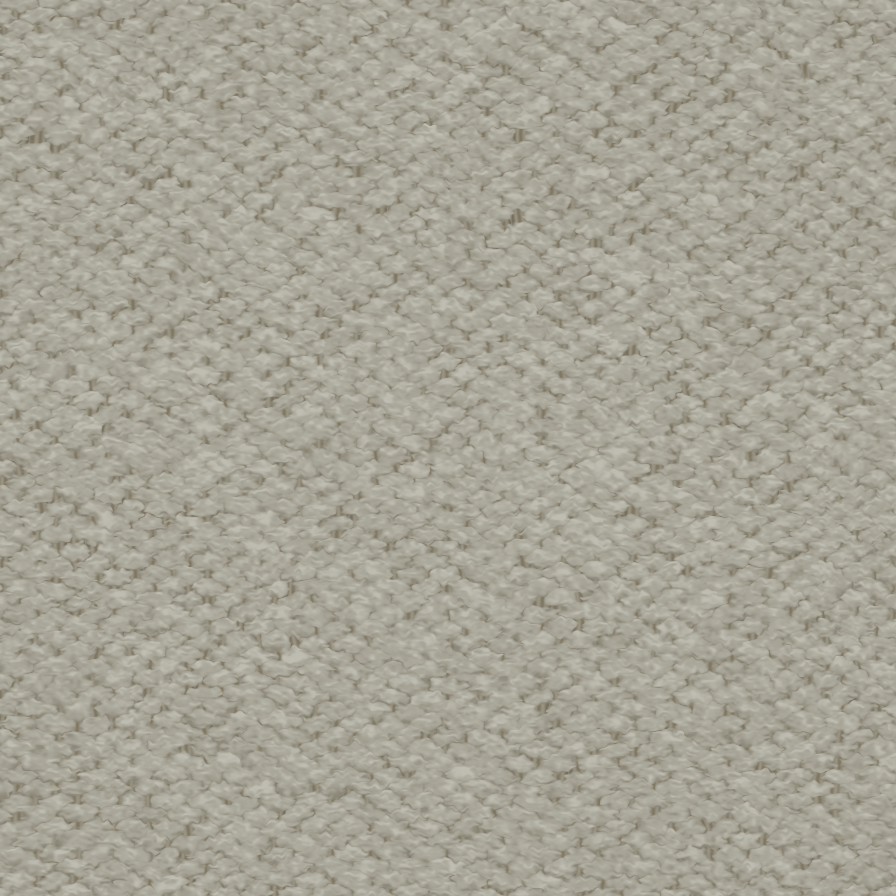
Reproduce this texture procedurally as a WebGL 1 fragment shader.

```glsl
precision highp float;
// Woven boucle cloth: plump, fuzzy weft tufts in a plain (brick) weave,
// with thin tan warp threads showing in the gaps between them.
// Each tuft is a jittered ellipse; neighbours are blended by height.

uniform vec2 u_resolution;

#define COLS 48.0        // warp threads across
#define ROWS 67.0        // weft rows up
#define TUFT_SIZE vec2(0.97, 0.75)
#define JITTER 0.24      // wander of each tuft, in cells
#define FRAY 0.34        // raggedness of the tuft outlines, in cells
#define FUZZ 0.56        // strength of the fibre grain
#define WEAVE_DRIFT 0.6  // slow bending of rows and columns
#define WARP_COLOR vec3(0.500, 0.465, 0.385)
#define SHADE_COLOR vec3(0.550, 0.532, 0.472)
#define BODY_COLOR vec3(0.662, 0.652, 0.602)
#define LIGHT_COLOR vec3(0.750, 0.742, 0.695)

float hash(vec2 p) {
  vec3 h = fract(vec3(p.xyx) * 0.1031);
  h += dot(h, h.yzx + 33.33);
  return fract((h.x + h.y) * h.z);
}

float noise(vec2 p) {
  vec2 cell = floor(p), f = fract(p);
  f = f * f * (3.0 - 2.0 * f);
  return mix(mix(hash(cell), hash(cell + vec2(1.0, 0.0)), f.x),
             mix(hash(cell + vec2(0.0, 1.0)), hash(cell + 1.0), f.x), f.y);
}

// Height (x) and tone (y) of one tuft at weave position q.
vec2 tuft(vec2 q, vec2 id) {
  vec2 key = id + 100.0;
  vec2 rnd = vec2(hash(key), hash(key + 37.0)) - 0.5;
  vec2 shape = vec2(hash(key + 71.0), hash(key + 113.0)) - 0.5;
  float shade = hash(key + 151.0);

  vec2 d = q - id - rnd * JITTER;
  d.y += d.x * shape.x * 0.3;
  vec2 e = d / (TUFT_SIZE * (1.0 + 0.28 * shape));
  float height = 1.0 - dot(e, e) + 0.2 * rnd.y;

  // Fibres run along the tuft, fanning with its slant.
  float fibre = noise(d * vec2(2.8, 4.6) + key * 7.3) - 0.5;
  float tone = 0.33 + 0.24 * max(height, 0.0) + 0.17 * clamp(e.y, -1.0, 1.0);
  tone += FUZZ * fibre + 0.09 * (shade - 0.5) + 0.10 * pow(shade, 9.0);
  return vec2(height + 0.45 * fibre, tone);
}

void main() {
  vec2 uv = gl_FragCoord.xy / u_resolution.y;

  // Weave grid, gently bent.
  vec2 grid = uv * vec2(COLS, ROWS);
  grid += WEAVE_DRIFT * (vec2(noise(uv * 9.0 + 5.0), noise(uv * 11.0 + 60.0)) - 0.5);

  // Fray the outlines at the scale of single fibres.
  vec2 q = grid + FRAY * (vec2(noise(grid * vec2(2.6, 3.4) + 9.0),
                               noise(grid * vec2(3.4, 2.2) + 47.0)) - 0.5);

  // Blend the nearby tufts, the highest one dominating.
  float top = -1.0, toneSum = 0.0, weightSum = 0.0;
  for (int j = -1; j <= 1; j++) {
    float row = floor(q.y + 0.5) + float(j);
    float parity = mod(row, 2.0);
    float nearest = floor((q.x - parity) * 0.5 + 0.5);
    for (int i = -1; i <= 1; i++) {
      vec2 id = vec2(2.0 * (nearest + float(i)) + parity, row);
      vec2 t = tuft(q, id);
      float weight = exp(6.5 * clamp(t.x, -2.0, 2.0));
      top = max(top, t.x);
      toneSum += weight * t.y;
      weightSum += weight;
    }
  }
  float tone = toneSum / weightSum;

  // Loose fuzz in two slanted layers, creases and faint broad unevenness.
  vec2 slanted = grid + vec2(0.0, 0.35 * grid.x);
  tone += 0.26 * (noise(slanted * vec2(2.6, 4.0)) - 0.5);
  tone += 0.20 * (noise(grid * vec2(4.5, 3.2) + 31.0) - 0.5);
  tone += 0.04 * (noise(uv * 4.0 + 20.0) - 0.5);
  tone -= 0.17 * (1.0 - smoothstep(0.0, 0.5, top));
  tone += 0.05 - 0.12 * dot(uv - 0.5, uv - 0.5);
  vec3 yarn = mix(SHADE_COLOR, BODY_COLOR, smoothstep(-0.10, 0.52, tone));
  yarn = mix(yarn, LIGHT_COLOR, smoothstep(0.44, 0.98, tone));

  // Fine upright warp strands in the gaps.
  float across = fract(grid.x + 0.5) - 0.5;
  float strand = 0.5 + 0.5 * cos(across * 16.0 + 4.0 * noise(grid * vec2(1.0, 0.7)));
  vec3 warp = mix(WARP_COLOR, BODY_COLOR, 0.60 * strand);
  warp *= 1.0 - 0.08 * smoothstep(0.15, 0.45, abs(across));

  float cover = smoothstep(-0.20, 0.20, top);
  gl_FragColor = vec4(mix(warp, yarn, cover), 1.0);
}
```
